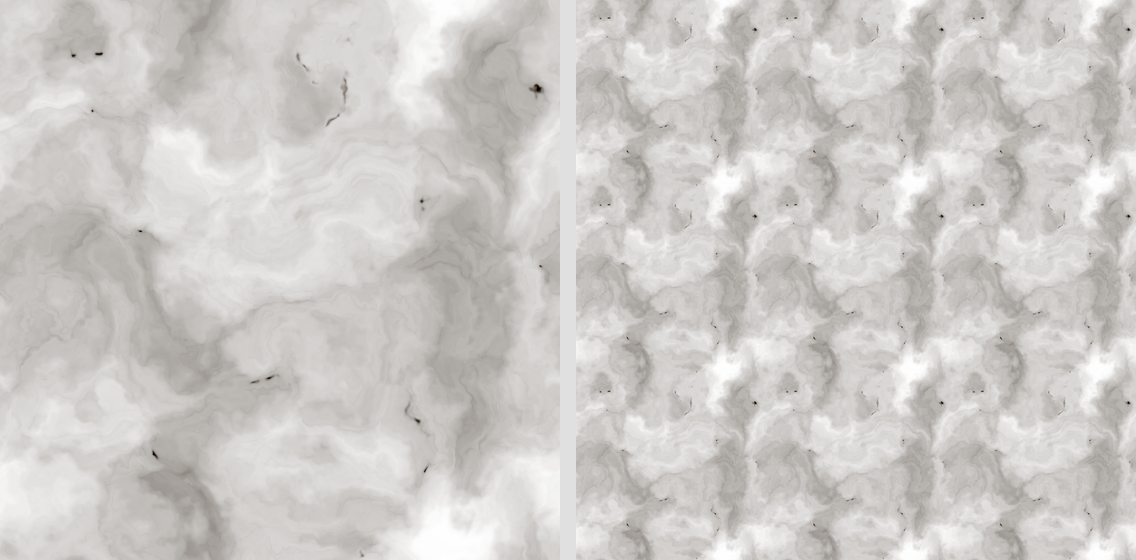
Left: one tile. Right: repeated 3 by 3.
Reproduce this texture procedurally as a Shadertoy shader.

```glsl
// Tileable pale grey smoke: soft clouds, folded wisps and a few dark knots.

vec2 hash2(vec2 cell) {
    vec3 a = fract(cell.xyx * vec3(0.1031, 0.1030, 0.0973));
    a += dot(a, a.yzx + 33.33);
    return fract((a.xx + a.yz) * a.zy);
}

// Gradient noise that wraps after n cells; the seed also shifts the lattice.
float noise(vec2 p, float n, float seed) {
    p = p * n + seed * vec2(0.37, 0.73);
    vec2 cell = floor(p), f = p - cell;
    vec2 u = f * f * f * (f * (f * 6.0 - 15.0) + 10.0);
    vec4 corner;
    for (int i = 0; i < 4; i++) {
        vec2 o = vec2(i % 2, i / 2);
        vec2 gradient = 2.0 * hash2(mod(cell + o, n) + seed * 17.0) - 1.0;
        corner[i] = dot(gradient, f - o);
    }
    return mix(mix(corner.x, corner.y, u.x), mix(corner.z, corner.w, u.x), u.y);
}

float fbm(vec2 p, float n, float seed) {
    float sum = 0.0, amp = 1.0;
    for (int i = 0; i < 6; i++) {
        sum += amp * noise(p, n, seed + float(i));
        amp *= 0.5;
        n *= 2.0;
    }
    return sum;
}

// Broad light and dark masses: layered sines with whole wave vectors.
float masses(vec2 p) {
    float sum = 0.0;
    for (float i = 0.0; i < 7.0; i++) {
        vec2 wave = floor(vec2(sin(i * 2.4), cos(i * 2.4)) * (1.0 + 0.3 * i) + 0.5);
        sum += sin(6.2831853 * dot(wave, p) + i * i * 1.7 - 1.57);
    }
    return sum;
}

// Folded sheets: crisp on one side, fading out on the other.
float wisps(vec2 p) {
    float sum = 0.0, amp = 1.0, n = 4.0;
    for (float i = 0.0; i < 4.0; i++) {
        float ridge = noise(p, n, 31.0 + i);
        float sheet = exp(-abs(ridge) * (ridge > 0.0 ? 45.0 : 9.0));
        sum += amp * sheet * smoothstep(-0.1, 0.3, noise(p, n + 1.0, 41.0 + i));
        amp *= 0.8;
        n *= 2.0;
    }
    return sum;
}

// Distance to the nearest knot; only some of the 5 by 5 cells hold one.
float knotDistance(vec2 p) {
    p *= 5.0;
    vec2 cell = floor(p);
    float nearest = 2.0;
    for (int i = 0; i < 9; i++) {
        vec2 c = cell + vec2(i % 3, i / 3) - 1.0;
        vec2 id = mod(c, 5.0);
        if (hash2(id + 71.0).x > 0.6)
            nearest = min(nearest, length(c + 0.1 + 0.8 * hash2(id + 53.0) - p));
    }
    return nearest / 5.0;
}

void mainImage(out vec4 fragColor, in vec2 fragCoord) {
    vec2 uv = fragCoord / iResolution.xy;

    // Turbulent folding of the plane
    vec2 folded = uv + 0.3 * vec2(fbm(uv, 3.0, 1.0), fbm(uv, 3.0, 11.0));

    // Smoke density
    float mass = masses(folded);
    float density = 0.175 + 0.032 * mass + 0.28 * fbm(folded, 4.0, 21.0);

    // Wisps and knots, strongest inside the dark masses
    float shade = smoothstep(-0.05, 0.25, density);
    float knot = knotDistance(folded);
    float halo = exp(-knot / 0.028) * mix(0.3, 1.0, smoothstep(-1.5, 1.5, mass));
    float wisp = wisps(folded);
    density += wisp * (0.06 * shade + 0.12 * halo) + 0.13 * halo;
    density += 0.65 * exp(-knot * knot / 0.00003) * smoothstep(-2.0, 1.0, mass);

    // Soft clip to white, with a warm tint in the shadows
    density = 0.5 * (density + sqrt(density * density + 0.0008));
    vec3 color = 1.0 - density * vec3(1.0, 1.055, 1.11);
    fragColor = vec4(clamp(color, 0.0, 1.0), 1.0);
}
```
